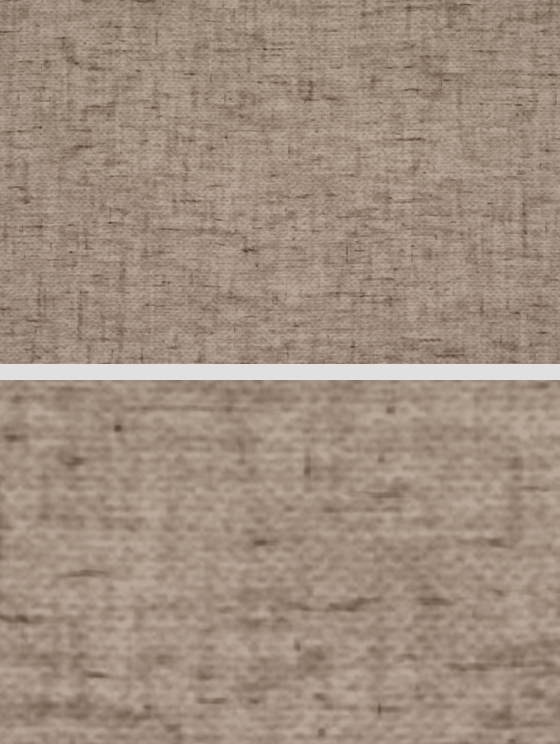
Top: the whole. Bottom: its middle third, enlarged.
A Shadertoy shader for this texture:

```glsl
float hash(vec2 p) {
    vec3 q = fract(p.xyx * vec3(0.1031, 0.1030, 0.0973));
    q += dot(q, q.yzx + 33.33);
    return fract((q.x + q.y) * q.z);
}

float noise(vec2 p) {
    vec2 id = floor(p), f = fract(p);
    f = f * f * (3.0 - 2.0 * f);
    return mix(mix(hash(id), hash(id + vec2(1, 0)), f.x),
               mix(hash(id + vec2(0, 1)), hash(id + vec2(1, 1)), f.x), f.y);
}

// Tapered thick spots, one per jittered cell, lying along the x axis
float slubs(vec2 p, vec2 cell, vec2 size, float seed) {
    vec2 home = floor(p / cell);
    float dark = 0.0;
    for (int j = -1; j <= 1; j++)
    for (int i = -1; i <= 1; i++) {
        vec2 id = home + vec2(i, j);
        vec2 key = id + seed;
        vec2 jitter = vec2(hash(key), hash(key + 51.7));
        float grow = hash(key + 93.1);
        vec2 q = p - (id + jitter) * cell;
        q.y += 0.002 * (noise(vec2(q.x * 70.0, jitter.x * 90.0)) - 0.5);
        vec2 reach = size * vec2(mix(0.15, 1.0, grow * grow), mix(0.6, 1.0, jitter.x));
        vec2 fade = 1.0 - smoothstep(0.25, 1.0, abs(q) / reach);
        dark = max(dark, fade.x * fade.y * pow(hash(key + 137.3), 2.2));
    }
    return dark;
}

void mainImage(out vec4 fragColor, in vec2 fragCoord) {
    vec2 uv = fragCoord / iResolution.xy;
    vec2 p = fragCoord / iResolution.y;
    vec2 cloth = p + 0.002 * sin(p.yx * vec2(9.0, 7.0) + vec2(1.0, 2.5));
    cloth += 0.0006 * sin(p.yx * vec2(41.0, 53.0));

    // Plain weave: staggered crossings, gaps between rows, uneven stitches
    vec2 thread = cloth * 110.0;
    float crossing = sin(3.14159 * thread.x) * sin(3.14159 * thread.y);
    float gap = cos(6.28318 * thread.y);
    float grain = noise(thread * vec2(1.1, 1.7) + 19.0) - 0.5;
    float fuzz = noise(thread * 2.4 + 310.0) - 0.5;

    // Uneven yarn in both directions, over broad stains
    float weft = noise(cloth * vec2(16.0, 112.0)) - 0.5;
    float warp = noise(cloth * vec2(105.0, 13.0) + 70.0) - 0.5;
    float bands = noise(cloth * vec2(5.0, 38.0) + 31.0) - 0.5;
    float columns = noise(cloth * vec2(36.0, 5.0) + 47.0) - 0.5;
    float stain = noise(p * 5.0 + 11.0) - 0.5;

    // Dusty flecks where darker yarns gather in patches
    float patches = noise(cloth * vec2(9.0, 22.0) + 151.0);
    float rowFlecks = smoothstep(0.5, 0.95, noise(cloth * vec2(30.0, 108.0) + 190.0));
    float columnFlecks = smoothstep(0.55, 0.95, noise(cloth * vec2(80.0, 22.0) + 260.0));

    // Slubs broken stitch by stitch by the twist of the yarn
    float twist = noise(vec2(thread.x + thread.y * 0.8, thread.y) * vec2(0.85, 1.1) + 5.0);
    float fray = 0.1 + 1.5 * twist;
    float across = slubs(cloth, vec2(0.14, 0.028), vec2(0.095, 0.0068), 10.0);
    float dashes = slubs(cloth, vec2(0.075, 0.03), vec2(0.034, 0.0064), 230.0);
    float down = slubs(cloth.yx, vec2(0.15, 0.04), vec2(0.11, 0.013), 410.0);
    float hairs = slubs(cloth.yx, vec2(0.09, 0.06), vec2(0.036, 0.0055), 620.0);
    float knots = slubs(cloth, vec2(0.22, 0.20), vec2(0.014, 0.009), 830.0);

    float dark = 0.105 + 0.22 * weft + 0.16 * warp + 0.09 * bands + 0.09 * columns;
    dark += 0.06 * stain + 0.25 * grain + 0.14 * fuzz - 0.065 * crossing - 0.045 * gap;
    dark += patches * (0.30 * rowFlecks + 0.20 * columnFlecks);
    dark += fray * (0.42 * across + 0.42 * dashes + 0.25 * down + 0.34 * hairs);
    dark += 0.5 * knots;

    // Colour, with gentle falloff toward the corners
    vec3 paleLinen = vec3(0.68, 0.61, 0.555);
    vec3 brownFlax = vec3(0.33, 0.25, 0.19);
    vec3 color = mix(paleLinen, brownFlax, clamp(dark, -0.1, 1.0));
    color += vec3(0.0, -0.004, 0.008) * (0.5 - uv.y);
    vec2 edge = uv - vec2(0.5, 0.48);
    color *= 1.015 - 0.13 * dot(edge, edge);
    fragColor = vec4(color, 1.0);
}
```
